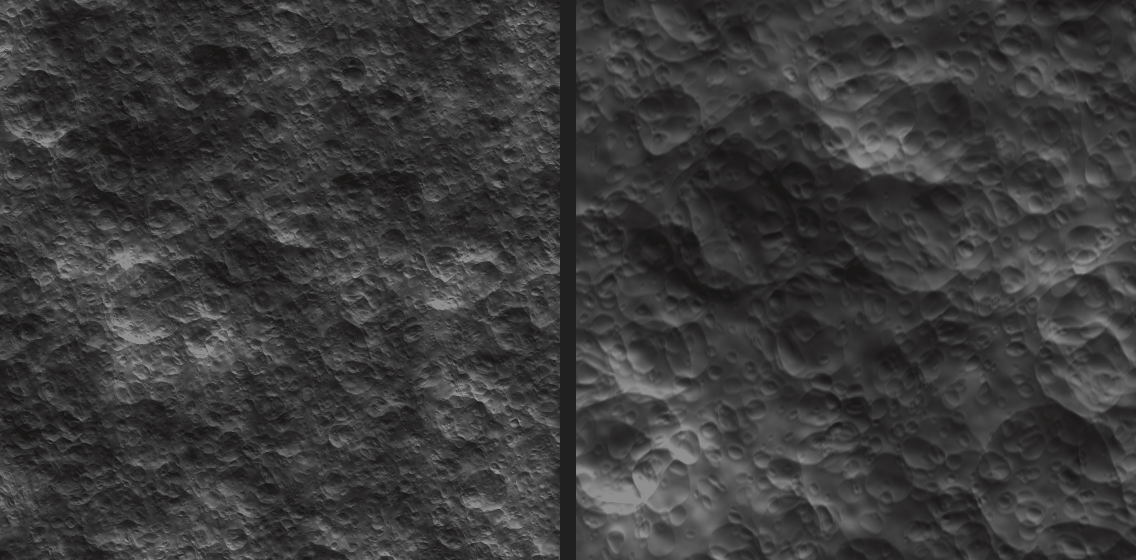
Left: the whole. Right: its middle third, enlarged.
This texture is drawn by a Shadertoy shader. Its source:

```glsl
// Dark cratered ground, lit at a low angle from the top.
// Layers of random bowls with raised rims form a height field, shaded by its
// slope toward the light, then toned by soft patches of haze and fine grit.

const int   CRATER_LAYERS = 6;
const float FIRST_GRID = 6.3;       // cells across the canvas, largest craters
const float GRID_GROWTH = 1.7;
const float CRATER_DENSITY = 0.85;
const float MIN_RADIUS = 0.17;      // in cells
const float MAX_RADIUS = 0.52;
const float BOWL_DEPTH = 0.5;       // in crater radii
const float RIM_HEIGHT = 0.2;
const float RIM_REACH = 1.8;
const float WARP = 0.026;           // raggedness of the rims
const float TERRAIN = 0.065;        // height of the rough ground
const float LIGHT_STEP = 0.0011;    // half width of the slope sample
const vec2  LIGHT_DIR = vec2(0.26, 0.966);
const float RELIEF = 0.43;
const float FLOOR_SHADE = 7.0;
const float HAZE = 1.6;
const float GRIT = 0.55;
const float BASE_TONE = 0.222;
const vec3  DARK_TINT = vec3(1.03, 0.985, 0.975);
const mat2  TURN = mat2(0.8, 0.6, -0.6, 0.8);

// Integer hash: three random values in 0..1 for a cell and a seed
vec3 hash3(vec2 cell, int seed) {
    uvec3 v = uvec3(ivec3(ivec2(cell), seed)) * 1664525u + 1013904223u;
    v.x += v.y * v.z; v.y += v.z * v.x; v.z += v.x * v.y;
    v ^= v >> 16u;
    v.x += v.y * v.z; v.y += v.z * v.x; v.z += v.x * v.y;
    return vec3(v >> 8u) / 16777216.0;
}

float valueNoise(vec2 p, int seed) {
    vec2 cell = floor(p);
    vec2 f = fract(p);
    f = f * f * (3.0 - 2.0 * f);
    float low = mix(hash3(cell, seed).x, hash3(cell + vec2(1, 0), seed).x, f.x);
    float high = mix(hash3(cell + vec2(0, 1), seed).x, hash3(cell + vec2(1, 1), seed).x, f.x);
    return mix(low, high, f.y);
}

// Four octaves, centred on zero
float fbm(vec2 p, int seed) {
    float sum = 0.0;
    float amplitude = 0.5;
    for (int i = 0; i < 4; i++) {
        sum += amplitude * (valueNoise(p, seed + i) - 0.5);
        p = TURN * p * 2.03 + 7.3;
        amplitude *= 0.5;
    }
    return sum;
}

// Height in radii at distance d (in radii) from a crater centre
float craterProfile(float d) {
    float bowl = BOWL_DEPTH * min(d * d - 1.0, 0.0);
    float skirt = clamp((RIM_REACH - d) / (RIM_REACH - 1.0), 0.0, 1.0);
    return bowl + RIM_HEIGHT * skirt * skirt;
}

// One layer of scattered craters, in cell units
float craterLayer(vec2 p, int seed) {
    vec2 home = floor(p);
    float height = 0.0;
    for (int y = -1; y <= 1; y++) {
        for (int x = -1; x <= 1; x++) {
            vec2 cell = home + vec2(x, y);
            vec3 place = hash3(cell, seed);
            vec3 kind = hash3(cell, seed + 50);
            float radius = mix(MIN_RADIUS, MAX_RADIUS, place.z * place.z);
            float d = length(p - cell - place.xy) / radius;
            float depth = mix(0.55, 1.25, kind.y) * step(kind.x, CRATER_DENSITY);
            height += depth * radius * craterProfile(d);
        }
    }
    return height;
}

// Full height field in canvas units
float groundHeight(vec2 p) {
    float height = TERRAIN * fbm(p * 14.0, 11);
    vec2 q = p + WARP * vec2(fbm(p * 18.0, 21), fbm(p * 18.0, 31));
    float grid = FIRST_GRID;
    for (int i = 0; i < CRATER_LAYERS; i++) {
        height += craterLayer(q * grid, 100 + i) / grid;
        q = TURN * q + 0.37;
        grid *= GRID_GROWTH;
    }
    return height;
}

void mainImage(out vec4 fragColor, in vec2 fragCoord) {
    vec2 p = fragCoord / iResolution.y;

    // Slope facing the light
    float behind = groundHeight(p - LIGHT_DIR * LIGHT_STEP);
    float ahead = groundHeight(p + LIGHT_DIR * LIGHT_STEP);
    float slope = (behind - ahead) / (2.0 * LIGHT_STEP);
    slope /= sqrt(1.0 + 0.2 * slope * slope);

    // Exposure: relief, darker floors, drifting haze and grit
    float exposure = RELIEF * slope
                   + FLOOR_SHADE * 0.5 * (behind + ahead)
                   + HAZE * fbm(p * 7.5 + 3.1, 61)
                   + GRIT * fbm(p * 70.0, 71);
    float tone = clamp(BASE_TONE * exp(exposure), 0.09, 0.56);

    vec3 tint = mix(DARK_TINT, vec3(1.0), smoothstep(0.12, 0.24, tone));
    fragColor = vec4(tone * tint, 1.0);
}
```
